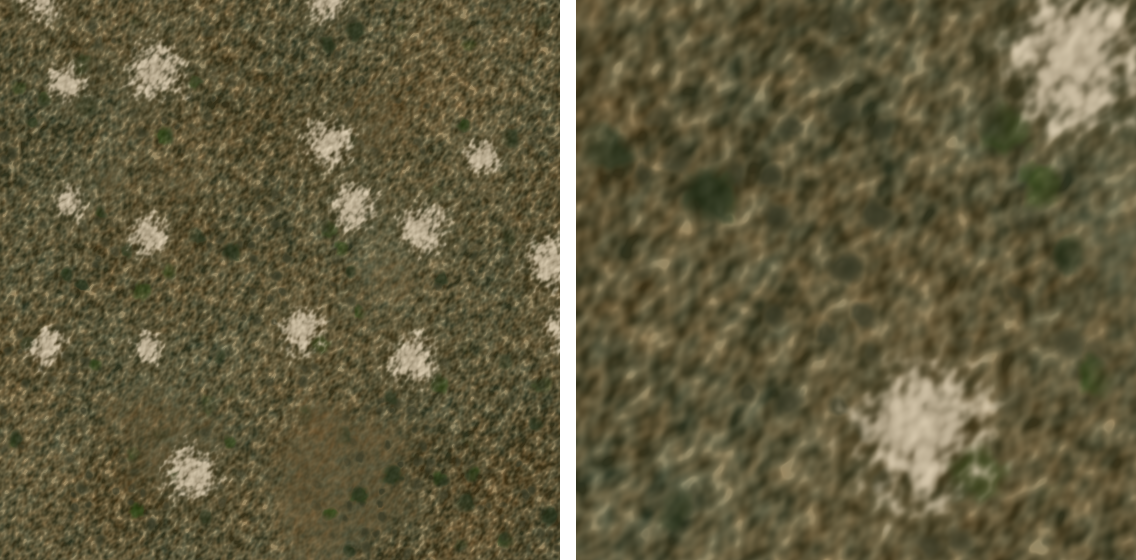
Left: the whole. Right: its middle third, enlarged.
Reproduce this texture procedurally as a three.js fragment shader.

```glsl
varying vec2 vUv;

const vec3 DARK_GROUND = vec3(0.245, 0.235, 0.140);
const vec3 LIGHT_GROUND = vec3(0.475, 0.437, 0.310);
const vec3 DUST = vec3(0.400, 0.365, 0.250);
const vec3 PALE_SAND = vec3(0.750, 0.695, 0.590);
const vec3 SCRUB = vec3(0.200, 0.210, 0.135);
const vec3 SHRUB = vec3(0.165, 0.205, 0.115);
const vec3 LEAF = vec3(0.185, 0.270, 0.090);
const vec3 RUST_SHIFT = vec3(0.060, -0.005, -0.035);

float hash(vec2 p) {
  return fract(sin(dot(p, vec2(127.1, 311.7))) * 43758.5453);
}

vec2 rotate(vec2 p, float angle) {
  float c = cos(angle);
  float s = sin(angle);
  return vec2(c * p.x - s * p.y, s * p.x + c * p.y);
}

float cornerSlope(vec2 cell, vec2 offset) {
  float angle = 6.28318 * hash(cell);
  return dot(vec2(cos(angle), sin(angle)), offset);
}

// Gradient noise, roughly -0.7 to 0.7
float noise(vec2 p) {
  vec2 i = floor(p);
  vec2 f = fract(p);
  vec2 u = f * f * f * (f * (f * 6.0 - 15.0) + 10.0);
  vec2 e = vec2(1.0, 0.0);
  float low = mix(cornerSlope(i, f), cornerSlope(i + e.xy, f - e.xy), u.x);
  float high = mix(cornerSlope(i + e.yx, f - e.yx), cornerSlope(i + e.xx, f - e.xx), u.x);
  return mix(low, high, u.y);
}

float fbm(vec2 p) {
  float sum = 0.0;
  float amplitude = 1.0;
  for (int i = 0; i < 4; i++) {
    sum += amplitude * noise(p);
    p = rotate(p, 0.65) * 2.03 + 17.3;
    amplitude *= 0.5;
  }
  return sum;
}

// Fine speckle, slightly drawn out along a slant
float speckle(vec2 p, float scale) {
  vec2 q = rotate(p, -0.95) * vec2(0.78, 1.15) * scale;
  return 0.70 * noise(q) + 0.50 * noise(rotate(q, 0.7) * 1.9 + 31.0)
       + 0.35 * noise(rotate(q, 1.3) * 0.42 + 57.0);
}

// Scattered blobs: 1 at a centre, 0 at its rim, negative outside
float scatter(vec2 p, float cells, float radius, float chance, float seed) {
  vec2 q = p * cells;
  vec2 home = floor(q);
  float field = -2.0;
  for (int y = -1; y <= 1; y++) {
    for (int x = -1; x <= 1; x++) {
      vec2 cell = home + vec2(float(x), float(y));
      vec2 key = cell + seed;
      vec2 centre = cell + 0.15 + 0.7 * vec2(hash(key), hash(key + 41.7));
      float size = radius * cells * mix(0.65, 1.25, hash(key + 73.1));
      float blob = 1.0 - length(q - centre) / size;
      field = max(field, hash(key + 97.3) < chance ? blob : -2.0);
    }
  }
  return field;
}

void main() {
  vec2 p = vUv;
  vec2 warp = vec2(fbm(p * 26.0), fbm(p * 26.0 + 80.0));
  float grain = speckle(p, 78.0);
  float tint = speckle(p + 5.3, 62.0);
  float region = fbm(p * 3.2 + 9.0);
  float rust = fbm(p * 4.3 + 43.0);

  // Speckled soil, smoother and dustier in bare stretches
  float bare = smoothstep(0.10, 0.55, fbm(p * 2.6 + 23.0));
  float tone = 0.47 + 0.28 * region + grain * mix(1.45, 0.70, bare);
  tone += 0.30 * smoothstep(0.22, 0.50, grain) * (1.0 - bare);
  vec3 color = mix(DARK_GROUND, LIGHT_GROUND, clamp(tone, -0.2, 1.5));
  color = mix(color, DUST, 0.30 * bare);
  color += RUST_SHIFT * (0.55 * rust + 0.75 * tint + 0.08);

  // Small scrub and larger shrubs, gathered into loose groups
  float thicket = fbm(p * 5.0 + 61.0);
  float small = scatter(p + 0.005 * warp, 36.0, 0.010, 0.38, 11.0);
  float scrubMask = smoothstep(-0.1, 0.7, small + 0.6 * grain);
  color = mix(color, SCRUB, scrubMask * smoothstep(-0.35, 0.35, thicket) * 0.75);

  float large = scatter(p + 0.007 * warp, 15.0, 0.019, 0.42, 29.0);
  float shrubMask = smoothstep(0.0, 0.55, large + 0.35 * grain);
  shrubMask *= smoothstep(-0.30, 0.15, thicket);
  vec3 foliage = mix(SHRUB, LEAF, smoothstep(-0.15, 0.45, fbm(p * 9.0 + 5.0)));
  color = mix(color, foliage + 0.07 * grain, 0.88 * shrubMask);

  // Pale sandy clearings with ragged rims and faint halos
  float clearing = scatter(p + 0.014 * warp, 4.4, 0.050, 0.78, 3.0);
  float halo = smoothstep(-1.0, 0.5, clearing);
  color = mix(color, DUST + 0.22 * grain, 0.45 * halo);
  float sandMask = smoothstep(0.0, 0.72, clearing + 0.65 * grain);
  color = mix(color, PALE_SAND + 0.20 * grain, 0.93 * sandMask);

  gl_FragColor = vec4(clamp(color, 0.0, 1.0), 1.0);
}
```
